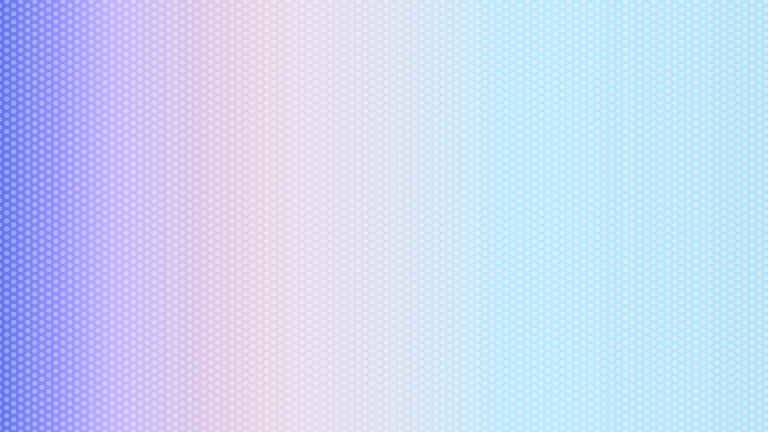
Give the GLSL for this background, as a Shadertoy shader.

```glsl
const int STOP_COUNT = 14;
const float DOT_PITCH = 0.0188;   // spacing of neighbours, in canvas heights
const float DOT_RADIUS = 0.0058;
const float DOT_OPACITY = 0.31;
const vec2 DOT_OFFSET = vec2(0.0154, 0.0);

// Gradient positions across the canvas width
const float STOP_X[STOP_COUNT] = float[](
    0.0, 0.035, 0.07, 0.105, 0.145, 0.185, 0.25,
    0.34, 0.41, 0.50, 0.575, 0.66, 0.75, 1.0);

const vec3 STOP_COLOR[STOP_COUNT] = vec3[](
    vec3(0.38, 0.46, 0.92),
    vec3(0.48, 0.52, 0.95),
    vec3(0.57, 0.56, 0.98),
    vec3(0.66, 0.63, 0.99),
    vec3(0.76, 0.70, 0.99),
    vec3(0.80, 0.74, 0.96),
    vec3(0.85, 0.77, 0.91),
    vec3(0.91, 0.83, 0.91),
    vec3(0.90, 0.86, 0.94),
    vec3(0.87, 0.88, 0.95),
    vec3(0.81, 0.90, 0.96),
    vec3(0.74, 0.91, 0.99),
    vec3(0.74, 0.91, 0.99),
    vec3(0.71, 0.89, 0.97));

vec3 horizontalGradient(float x) {
    vec3 color = STOP_COLOR[0];
    for (int i = 1; i < STOP_COUNT; i++) {
        float blend = clamp((x - STOP_X[i - 1]) / (STOP_X[i] - STOP_X[i - 1]), 0.0, 1.0);
        color = mix(color, STOP_COLOR[i], blend);
    }
    return color;
}

// Distance to the nearest centre of a lattice staggered in vertical columns
float hexDotDistance(vec2 p) {
    vec2 cell = DOT_PITCH * vec2(sqrt(3.0), 1.0);
    vec2 evenColumn = mod(p + 0.5 * cell, cell) - 0.5 * cell;
    vec2 oddColumn = mod(p, cell) - 0.5 * cell;
    return min(length(evenColumn), length(oddColumn));
}

void mainImage(out vec4 fragColor, in vec2 fragCoord) {
    vec2 p = fragCoord / iResolution.y;
    vec3 color = horizontalGradient(fragCoord.x / iResolution.x);

    // Translucent white dots with soft edges
    float edge = 0.7 / iResolution.y;
    float dist = hexDotDistance(p - DOT_OFFSET);
    float dotMask = 1.0 - smoothstep(DOT_RADIUS - edge, DOT_RADIUS + edge, dist);
    color = mix(color, vec3(1.0), DOT_OPACITY * dotMask);

    fragColor = vec4(color, 1.0);
}
```
